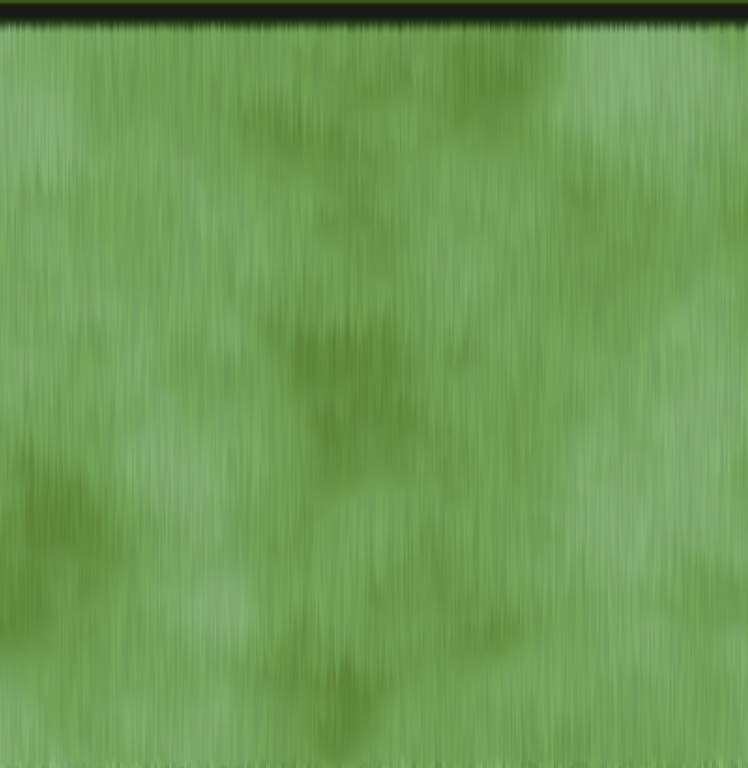
A WebGL 1 fragment shader for this texture:

```glsl
precision highp float;

uniform vec2 u_resolution;

#define BLOTCH_SCALE 5.2
#define FIBRE_COLUMNS 410.0
#define FIBRE_ROWS 17.0
#define FIBRE_STRENGTH 0.115
#define TIP_HEIGHT 0.014
#define OLIVE vec3(0.375, 0.535, 0.235)
#define GRASS vec3(0.435, 0.625, 0.330)
#define PALE vec3(0.500, 0.675, 0.440)
#define BAND_BLACK vec3(0.085, 0.090, 0.085)
#define BAND_GREEN vec3(0.095, 0.175, 0.065)
#define BAND_EDGE vec3(0.230, 0.340, 0.090)

float hash(vec2 p) {
  vec3 q = fract(vec3(p.xyx) * 0.1031);
  q += dot(q, q.yzx + 33.33);
  return fract((q.x + q.y) * q.z);
}

float valueNoise(vec2 p) {
  vec2 cell = floor(p);
  vec2 f = fract(p);
  f = f * f * f * (f * (f * 6.0 - 15.0) + 10.0);
  float low = mix(hash(cell), hash(cell + vec2(1.0, 0.0)), f.x);
  float high = mix(hash(cell + vec2(0.0, 1.0)), hash(cell + vec2(1.0)), f.x);
  return mix(low, high, f.y);
}

// Soft clouds, each octave turned to hide the lattice
float clouds(vec2 p) {
  float sum = 0.0;
  float weight = 0.54;
  for (int i = 0; i < 4; i++) {
    sum += weight * valueNoise(p);
    p = mat2(1.6, 1.2, -1.2, 1.6) * p + 17.3;
    weight *= 0.5;
  }
  return sum;
}

// Noise along one column, shifted so that neighbouring strands start apart
float strand(float column, float y) {
  float along = y + 9.0 * hash(vec2(column, 71.0));
  float row = floor(along);
  float f = smoothstep(0.0, 1.0, along - row);
  return mix(hash(vec2(column, row)), hash(vec2(column, row + 1.0)), f);
}

float fibres(vec2 p) {
  float column = floor(p.x);
  float f = smoothstep(0.0, 1.0, p.x - column);
  return mix(strand(column, p.y), strand(column + 1.0, p.y), f) - 0.5;
}

// Dark horizontal band, by depth below the top edge
vec3 topBand(vec3 turf, float depth) {
  vec3 color = mix(BAND_EDGE, BAND_GREEN, smoothstep(0.002, 0.006, depth));
  color = mix(color, BAND_BLACK, smoothstep(0.005, 0.010, depth));
  color = mix(color, BAND_GREEN, smoothstep(0.019, 0.027, depth));
  return mix(color, turf, smoothstep(0.023, 0.045, depth));
}

void main() {
  vec2 p = gl_FragCoord.xy / u_resolution.y;

  // Fine and broad vertical strands
  float fine = fibres(p * vec2(FIBRE_COLUMNS, FIBRE_ROWS));
  float broad = fibres(p * vec2(0.35 * FIBRE_COLUMNS, 0.6 * FIBRE_ROWS) + 140.0);
  float grain = 0.75 * fine + 0.35 * broad;

  // Blotches, slightly smeared along the strands
  vec2 smeared = p + vec2(0.0, 0.035 * grain);
  float tone = clouds(smeared * BLOTCH_SCALE * vec2(1.0, 0.9) + 3.7);
  vec3 turf = mix(OLIVE, GRASS, smoothstep(0.20, 0.52, tone));
  turf = mix(turf, PALE, smoothstep(0.48, 0.82, tone));
  turf *= 1.0 + FIBRE_STRENGTH * grain;

  // Ragged strand tips along the bottom
  float tip = hash(vec2(floor(p.x * 0.5 * FIBRE_COLUMNS), 5.0));
  float tipMask = 1.0 - smoothstep(0.3, 1.0, p.y / (TIP_HEIGHT * (0.25 + tip)));
  turf *= 1.0 + 0.16 * (fract(tip * 7.0) - 0.5) * tipMask;

  // Strands fray the lower edge of the band
  float depth = 1.0 - p.y;
  float fray = 0.006 * grain * smoothstep(0.022, 0.035, depth);
  gl_FragColor = vec4(topBand(turf, depth + fray), 1.0);
}
```
